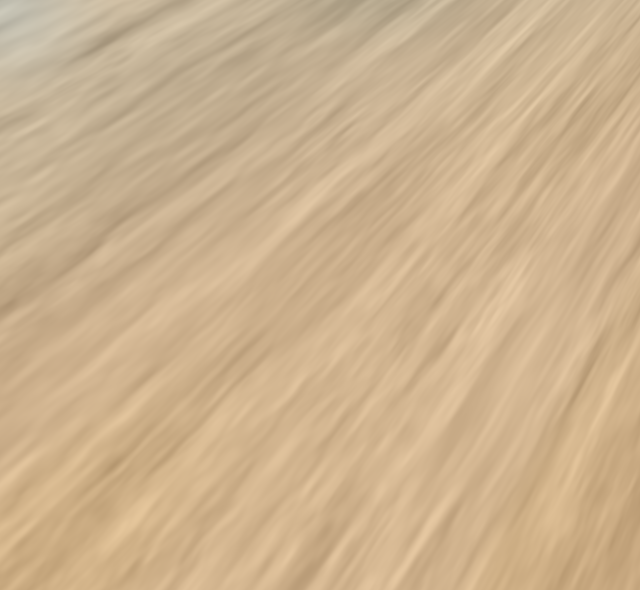
Write a WebGL 1 fragment shader that draws this texture.

```glsl
precision highp float;

uniform vec2 u_resolution;

// Streaks fan out from a far point, in canvas heights
const vec2 FAN_CENTER = vec2(1.73, 1.76);
const float FAN_RADIUS = 1.75;

// Frequencies: across the streaks, along the streaks
const vec2 BAND_FREQ = vec2(13.0, 1.1);
const vec2 STREAK_FREQ = vec2(27.0, 2.4);
const vec2 WISP_FREQ = vec2(60.0, 9.0);
const vec2 GRAIN_FREQ = vec2(125.0, 28.0);

const float BAND_GAIN = 0.022;
const float STREAK_GAIN = 0.060;
const float WISP_GAIN = 0.050;
const float GRAIN_GAIN = 0.024;
const float RELIEF_GAIN = 0.075;
const float RELIEF_STEP = 0.008;
const float WARP = 0.004;

const vec3 SAND = vec3(0.802, 0.695, 0.552);
const vec3 WARM_SAND = vec3(0.812, 0.690, 0.525);
const vec3 PINK_SAND = vec3(0.800, 0.688, 0.560);
const vec3 GREY_SAND = vec3(0.770, 0.710, 0.608);
const vec3 PALE_HAZE = vec3(0.765, 0.755, 0.700);
const vec3 OLIVE_SHADE = vec3(0.670, 0.630, 0.535);
const vec3 BROWN_SHADE = vec3(0.735, 0.610, 0.460);
const vec3 TONE_TINT = vec3(1.0, 0.99, 0.94);

float hash(vec2 cell) {
  vec3 q = fract(vec3(cell.xyx) * 0.1031);
  q += dot(q, q.yzx + 33.33);
  return fract((q.x + q.y) * q.z);
}

// Smooth value noise in the range -1 to 1
float noise(vec2 p) {
  vec2 cell = floor(p);
  vec2 f = fract(p);
  f = f * f * f * (f * (f * 6.0 - 15.0) + 10.0);
  float low = mix(hash(cell), hash(cell + vec2(1.0, 0.0)), f.x);
  float high = mix(hash(cell + vec2(0.0, 1.0)), hash(cell + vec2(1.0)), f.x);
  return 2.0 * mix(low, high, f.y) - 1.0;
}

float fbm(vec2 p) {
  float sum = 0.0;
  float gain = 0.55;
  for (int i = 0; i < 3; i++) {
    sum += gain * noise(p);
    p = p * vec2(1.93, 2.3) + vec2(17.3, 9.1);
    gain *= 0.55;
  }
  return sum;
}

// Coordinates across and along the fanned streaks
vec2 fanSpace(vec2 p) {
  vec2 d = FAN_CENTER - p;
  return vec2(atan(d.y, d.x) * FAN_RADIUS, length(d)) + 10.0;
}

float streaks(vec2 s) {
  return fbm(s * STREAK_FREQ);
}

// Broad colour drift over the surface
vec3 groundColor(vec2 uv, vec2 s) {
  vec3 color = mix(WARM_SAND, SAND, smoothstep(0.0, 0.7, uv.y));
  float pink = smoothstep(-0.4, 0.6, noise(s * vec2(5.0, 1.2) + 40.0));
  color = mix(color, PINK_SAND, 0.5 * pink);
  float grey = smoothstep(0.3, 0.9, uv.y - 0.42 * uv.x);
  color = mix(color, GREY_SAND, 0.9 * grey);
  float haze = 1.0 - smoothstep(0.0, 0.2, length(uv - vec2(0.0, 1.0)));
  color = mix(color, PALE_HAZE, haze);
  float olive = 1.0 - smoothstep(0.0, 1.0, length((uv - vec2(0.58, 1.02)) / vec2(0.22, 0.13)));
  color = mix(color, OLIVE_SHADE, 0.6 * olive);
  float brown = smoothstep(0.7, 1.1, uv.x - 0.35 * uv.y);
  return mix(color, BROWN_SHADE, 0.7 * brown);
}

void main() {
  vec2 uv = gl_FragCoord.xy / u_resolution;
  vec2 p = gl_FragCoord.xy / u_resolution.y;
  vec2 s = fanSpace(p);

  // Bend the streaks a little so they break and taper
  s.x += WARP * noise(s * vec2(6.0, 3.0)) + 0.6 * WARP * noise(s * vec2(24.0, 12.0));

  // Soft bands, fine wisps and side-lit relief
  float streak = streaks(s);
  float relief = streak - streaks(s + vec2(RELIEF_STEP, 0.0));
  float roughness = 0.6 + 0.4 * noise(s * vec2(9.0, 4.0) + 70.0);
  float tone = BAND_GAIN * noise(s * BAND_FREQ);
  tone += STREAK_GAIN * streak + RELIEF_GAIN * relief;
  tone += WISP_GAIN * roughness * fbm(s * WISP_FREQ + 25.0);
  tone += GRAIN_GAIN * roughness * noise(s * GRAIN_FREQ);

  vec3 color = groundColor(uv, s) + tone * TONE_TINT;
  gl_FragColor = vec4(clamp(color, 0.0, 1.0), 1.0);
}
```
